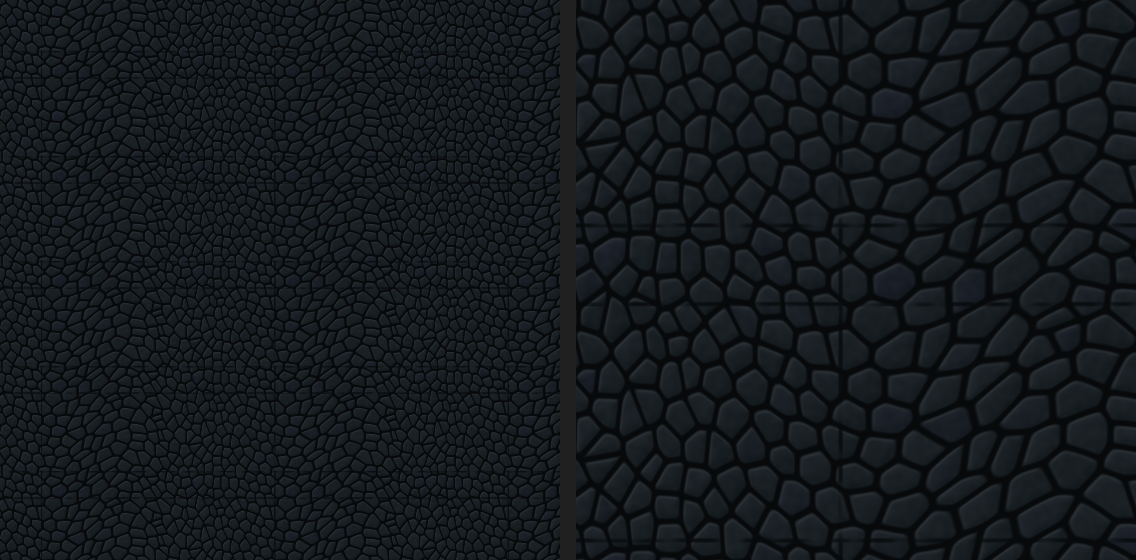
Left, the full canvas; right, a detail of the centre.
A three.js fragment shader for this texture:

```glsl
// Dark cobbled stone wall: bevelled irregular stones in a repeating tile.
varying vec2 vUv;

const float TAU = 6.28319;
const vec2 REPEATS = vec2(2.4, 5.3333);  // tiles across and up the canvas
const vec2 STONES = vec2(20.0, 10.0);    // stones across and up one tile
const vec2 LIGHT = vec2(-0.5, 0.866);

const vec3 GROUT = vec3(0.027, 0.037, 0.043);
const vec3 STONE_DARK = vec3(0.070, 0.096, 0.108);
const vec3 STONE_LIGHT = vec3(0.122, 0.146, 0.164);
const vec3 RIM = vec3(0.185, 0.210, 0.228);
const vec3 BLUE_TINT = vec3(0.004, -0.003, 0.014);

vec2 hash2(vec2 p) {
  vec2 q = vec2(dot(p, vec2(127.1, 311.7)), dot(p, vec2(269.5, 183.3)));
  return fract(sin(q) * 43758.55);
}

// Gradient noise that wraps after the given period.
float gradientNoise(vec2 p, vec2 period) {
  vec2 cell = floor(p);
  vec2 f = fract(p);
  vec2 w = f * f * f * (f * (f * 6.0 - 15.0) + 10.0);
  vec4 corner;
  for (int i = 0; i < 4; i++) {
    vec2 o = vec2(mod(float(i), 2.0), floor(float(i) / 2.0));
    float angle = TAU * hash2(mod(cell + o, period)).x;
    corner[i] = dot(vec2(cos(angle), sin(angle)), f - o);
  }
  return mix(mix(corner.x, corner.y, w.x), mix(corner.z, corner.w, w.x), w.y);
}

// Widens and tilts the stones around one column of the tile.
vec2 warpTile(vec2 p) {
  float t = TAU * (p.x - 0.39);
  float widen = -0.045 * sin(t);
  float tilt = -0.09 * (sin(t) + 0.5 * sin(2.0 * t));
  return p + vec2(widen, tilt);
}

// Stone centre in a cell; rows are staggered, with a calmer brick-like zone.
vec2 stoneCentre(vec2 cell) {
  vec2 id = mod(cell, STONES);
  float calm = 0.5 + 0.5 * cos(TAU * (id.x / STONES.x - 0.12));
  float jitter = mix(0.92, 0.5, calm * calm);
  float stagger = 0.5 * mod(id.y, 2.0) - 0.25;
  return 0.5 + jitter * (hash2(id) - 0.5) + vec2(stagger, 0.0);
}

// Returns the outward edge normal (xy) and rounded edge distance (z).
vec3 stoneEdge(vec2 p, vec2 cellSize, float roundness, out vec2 stoneId) {
  vec2 cell = floor(p);
  vec2 f = fract(p);
  vec2 nearest = vec2(0.0);
  vec2 nearestCell = vec2(0.0);
  float best = 1e3;
  for (int y = -2; y <= 2; y++) {
    for (int x = -2; x <= 2; x++) {
      vec2 o = vec2(float(x), float(y));
      vec2 r = (o + stoneCentre(cell + o) - f) * cellSize;
      if (dot(r, r) < best) {
        best = dot(r, r);
        nearest = r;
        nearestCell = o;
      }
    }
  }
  stoneId = mod(cell + nearestCell, STONES);

  // Soft minimum of the distances to all neighbouring borders.
  float sum = 1e-9;
  vec2 normal = vec2(0.0);
  for (int y = -2; y <= 2; y++) {
    for (int x = -2; x <= 2; x++) {
      vec2 o = nearestCell + vec2(float(x), float(y));
      if (x == 0 && y == 0) continue;
      vec2 r = (o + stoneCentre(cell + o) - f) * cellSize;
      vec2 n = normalize(r - nearest);
      float weight = exp(-dot(0.5 * (r + nearest), n) / roundness);
      sum += weight;
      normal += n * weight;
    }
  }
  return vec3(normal / sum, -log(sum) * roundness);
}

// Distance to a straight joint that recurs once per tile.
float jointDistance(float p, float position, float repeats) {
  return abs(fract(p - position + 0.5) - 0.5) / repeats;
}

void main() {
  vec2 tile = vUv * REPEATS;
  vec2 stoneId;
  vec3 edge = stoneEdge(warpTile(tile) * STONES, 1.0 / (REPEATS * STONES), 0.0009, stoneId);
  float facing = dot(edge.xy, LIGHT);

  // Stone face: broad bevel, mottling and a tone for each stone.
  vec2 variation = hash2(stoneId + 37.0);
  float mottle = gradientNoise(tile * vec2(80.0, 36.0), vec2(80.0, 36.0));
  float bevel = 1.0 - smoothstep(0.002, 0.009, edge.z);
  float tone = 0.52 + 0.42 * facing * bevel + 0.3 * mottle + 0.22 * (variation.x - 0.5);
  vec3 color = mix(STONE_DARK, STONE_LIGHT, clamp(tone, 0.0, 1.0));
  color += BLUE_TINT * smoothstep(0.75, 1.0, variation.y);

  // Thin lit rim, then the dark gaps with a heavier shadow side.
  float rim = smoothstep(0.0008, 0.0020, edge.z) - smoothstep(0.0022, 0.0040, edge.z);
  color = mix(color, RIM, 0.65 * rim * max(facing, 0.0));
  float gap = 0.0004 + 0.0007 * max(-facing, 0.0);
  color = mix(GROUT, color, smoothstep(gap, gap + 0.0020, edge.z));

  // Worn straight joints between courses.
  float joint = min(jointDistance(tile.y, 0.84, REPEATS.y), jointDistance(tile.y, 0.59, REPEATS.y));
  joint = min(joint, jointDistance(tile.x, 0.178, REPEATS.x));
  float wear = smoothstep(-0.35, 0.15, gradientNoise(tile * vec2(24.0, 12.0), vec2(24.0, 12.0)));
  color = mix(color, GROUT, 0.8 * wear * (1.0 - smoothstep(0.0004, 0.0020, joint)));

  gl_FragColor = vec4(color, 1.0);
}
```
